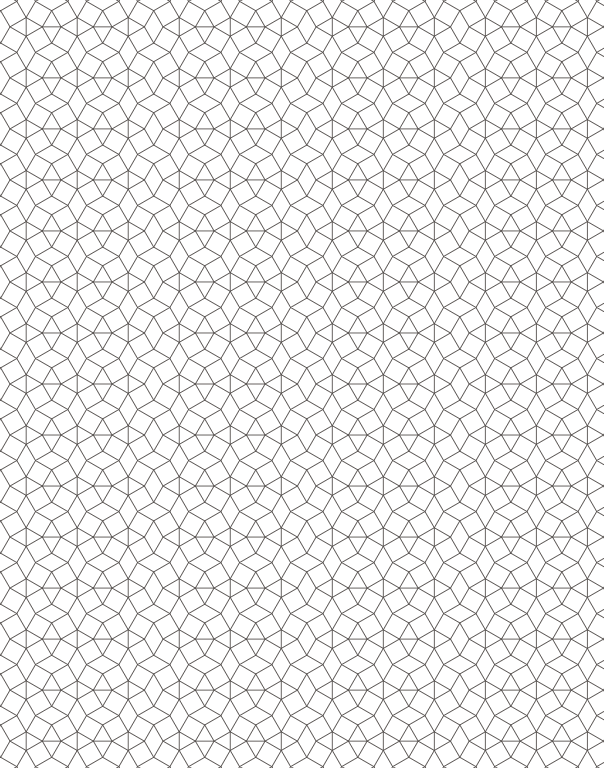
Write a Shadertoy shader that draws this pattern.

```glsl
// Snub-square lattice of thin grey lines: squares and 60-degree rhombi, some split into triangles.

// Lengths are fractions of the canvas height.
#define PERIOD 0.06643
#define LINE_WIDTH 0.00113
#define CENTRE_SHIFT vec2(0.0062, 0.0)
#define MOTIF_STEPS 6.0
#define PAPER vec3(1.0)
#define INK vec3(0.31, 0.29, 0.28)

const float ROOT3 = 1.7320508;
const float EDGE = PERIOD / (1.0 + ROOT3);
const float STEP = 0.5 * PERIOD;

float segmentDistance(vec2 p, vec2 a, vec2 b) {
    vec2 ab = b - a;
    float t = clamp(dot(p - a, ab) / dot(ab, ab), 0.0, 1.0);
    return length(p - a - ab * t);
}

// Part of a pixel-wide window covered by a line at distance d.
float lineCoverage(float d, float pixel) {
    float h = 0.5 * LINE_WIDTH;
    return clamp((d + h) / pixel + 0.5, 0.0, 1.0)
         - clamp((d - h) / pixel + 0.5, 0.0, 1.0);
}

// Paper left bare by one rhombus; id is its place in the half-period grid.
float rhombusBare(vec2 p, vec2 id, float pixel) {
    vec2 q = abs(p - id * STEP);
    // Neighbours alternate between upright and lying rhombi.
    if (mod(id.x + id.y, 2.0) > 0.5) q = q.yx;

    vec2 side = vec2(0.5 * EDGE, 0.0);
    vec2 tip = vec2(0.0, 0.5 * ROOT3 * EDGE);
    float bare = 1.0 - lineCoverage(segmentDistance(q, side, tip), pixel);

    // Short diagonal: even rows only, left out once per horizontal motif.
    bool split = mod(id.y, 2.0) < 0.5 && mod(id.x, MOTIF_STEPS) > 0.5;
    if (split) bare *= 1.0 - lineCoverage(segmentDistance(q, vec2(0.0), side), pixel);
    return bare;
}

void mainImage(out vec4 fragColor, in vec2 fragCoord) {
    float pixel = 1.0 / iResolution.y;
    vec2 p = (fragCoord - 0.5 * iResolution.xy) * pixel - CENTRE_SHIFT;
    vec2 nearest = floor(p / STEP + 0.5);

    // Crossing strokes multiply, so the joints darken slightly.
    float bare = 1.0;
    for (int y = -1; y <= 1; y++) {
        for (int x = -1; x <= 1; x++) {
            bare *= rhombusBare(p, nearest + vec2(x, y), pixel);
        }
    }
    fragColor = vec4(mix(INK, PAPER, bare), 1.0);
}
```
